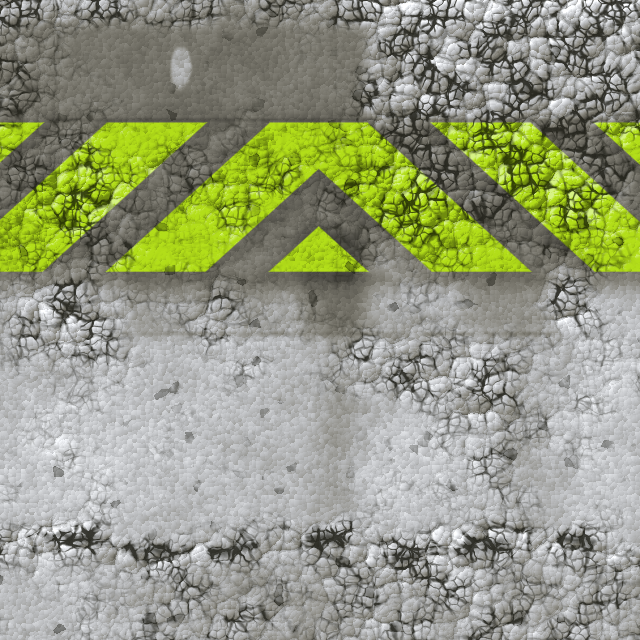
Reproduce this texture procedurally as a WebGL 2 fragment shader.

```glsl
#version 300 es
precision highp float;

uniform vec2 u_resolution;
out vec4 fragColor;

vec2 hash2(vec2 p) {
  vec3 q = fract(p.xyx * vec3(0.1031, 0.103, 0.0973));
  q += dot(q, q.yzx + 33.33);
  return fract((q.xx + q.yz) * q.zy);
}

// Cellular noise: distance to border, side light, random tone
vec3 stones(vec2 p) {
  vec2 cell = floor(p), nearest = vec2(0.0), id = cell;
  float f1 = 9.0, f2 = 9.0;
  for (int j = -1; j <= 1; j++)
    for (int i = -1; i <= 1; i++) {
      vec2 c = cell + vec2(i, j);
      vec2 offset = p - c - 0.1 - 0.8 * hash2(c + 40.0);
      float d = length(offset);
      if (d < f1) { f2 = f1; f1 = d; nearest = offset; id = c; }
      else f2 = min(f2, d);
    }
  return vec3(f2 - f1, dot(nearest, vec2(-0.6, 0.8)), hash2(id + 7.0).x);
}

// Layered sines, roughly -1 to 1
float waves(vec2 p) {
  float sum = 0.0, amp = 0.5;
  for (int i = 0; i < 5; i++) {
    sum += amp * sin(p.x + 1.7 * sin(p.y + float(i)));
    p = mat2(1.2, 1.5, -1.5, 1.2) * p + 2.3;
    amp *= 0.6;
  }
  return sum;
}

float blob(vec2 p, vec2 center, vec2 radius) {
  p = (p - center) / radius;
  return exp(-dot(p, p));
}

float box(vec2 p, vec2 lo, vec2 hi, float soft) {
  vec2 s = smoothstep(lo - soft, lo + soft, p) * (1.0 - smoothstep(hi - soft, hi + soft, p));
  return s.x * s.y;
}

// Signed distance to the chevron band
float chevrons(vec2 p) {
  float period = 0.2546;
  float s = abs(p.x - 0.498) + 1.1 * (p.y - 0.5755);
  float stripe = abs(mod(s + 0.5 * period, period) - 0.5 * period) - 0.078;
  return max(stripe * 0.67, abs(p.y - 0.692) - 0.1166);
}

void main() {
  vec2 uv = gl_FragCoord.xy / u_resolution;
  float broad = waves(uv * 9.0);
  float rough = waves(uv * 31.0 + 4.0);
  vec2 warped = uv + 0.006 * vec2(rough, waves(uv * 37.0 + 11.0));

  // Where the surface has broken into rubble
  float ledge = 0.145 + 0.013 * sin(uv.x * 17.0) + 0.012 * rough;
  float rubble = box(uv, vec2(0.57, 0.8), vec2(1.2), 0.03)
    + 0.8 * smoothstep(0.94, 0.98, uv.y)
    + 0.8 * blob(uv, vec2(0.02, 0.88), vec2(0.07, 0.1))
    + blob(uv, vec2(0.09, 0.49), vec2(0.1, 0.08))
    + 0.9 * blob(uv, vec2(0.1, 0.68), vec2(0.12, 0.1))
    + 0.8 * blob(uv, vec2(0.34, 0.52), vec2(0.04, 0.05))
    + 0.9 * blob(uv, vec2(0.63, 0.42), vec2(0.11, 0.06))
    + 0.75 * blob(uv, vec2(0.77, 0.37), vec2(0.07, 0.11))
    + 0.8 * blob(uv, vec2(0.88, 0.56), vec2(0.05, 0.1))
    + blob(uv, vec2(0.64, 0.69), vec2(0.12, 0.12))
    + blob(uv, vec2(0.85, 0.74), vec2(0.18, 0.09))
    + 0.65 * blob(uv, vec2(0.37, 0.72), vec2(0.12, 0.08))
    + 0.95 * exp(-pow((uv.y - ledge) / 0.03, 2.0))
    + 0.55 * (1.0 - smoothstep(0.08, 0.15, uv.y)) * smoothstep(0.1, 0.3, uv.x);
  rubble = clamp(rubble + 0.22 * broad + 0.2 * rough, 0.04, 1.0);

  // Stones, crevices and fine grain
  vec3 big = stones(warped * 34.0);
  vec3 small = stones(warped * 70.0 + 9.0);
  vec3 grain = stones(uv * 150.0);
  float patchy = smoothstep(-0.45, 0.4, waves(uv * 48.0 + 20.0));
  float crevice = rubble * (1.0 - smoothstep(0.02, 0.24, big.x)) * (0.35 + 0.65 * patchy);
  crevice += 0.85 * rubble * (1.0 - smoothstep(0.02, 0.28, small.x)) * patchy;
  crevice += 0.5 * smoothstep(0.93, 1.0, small.z) * patchy;
  crevice += 0.75 * exp(-pow((uv.y - ledge) / 0.008, 2.0)) * patchy;
  crevice = clamp(crevice, 0.0, 1.0);
  float relief = rubble * (0.5 * big.y + 0.35 * small.y + 0.3 * (big.z - 0.45))
    + 0.16 * (grain.z - 0.5) + 0.1 * grain.y + 0.05 * rough;

  // Slab tones, stains and seams
  float tone = mix(0.73, 0.47, smoothstep(0.52, 0.62, uv.y + 0.015 * broad));
  tone += 0.2 * box(uv, vec2(0.57, 0.81), vec2(1.2), 0.02);
  tone += 0.14 * smoothstep(0.94, 0.99, uv.y);
  tone += 0.07 * blob(uv, vec2(0.12, 0.28), vec2(0.2, 0.12));
  tone += 0.08 * blob(uv, vec2(0.64, 0.29), vec2(0.08, 0.09));
  tone += 0.06 * blob(uv, vec2(0.95, 0.3), vec2(0.08, 0.2));
  tone += 0.1 * box(uv, vec2(0.58, 0.5), vec2(0.72, 0.64), 0.03);
  tone -= 0.11 * box(uv, vec2(0.2, 0.48), vec2(0.86, 0.58), 0.02);
  tone -= 0.13 * box(uv, vec2(0.47, 0.47), vec2(0.57, 0.64), 0.02);
  tone -= 0.1 * blob(uv, vec2(0.53, 0.32), vec2(0.035, 0.2));
  tone -= 0.07 * blob(uv, vec2(0.82, 0.32), vec2(0.06, 0.17));
  tone -= 0.06 * (1.0 - smoothstep(0.08, 0.16, uv.y)) * smoothstep(0.1, 0.35, uv.x);
  tone += 0.035 * broad;
  tone -= 0.15 * box(uv, vec2(0.19, 0.476), vec2(0.87, 0.481), 0.004) * (0.5 + 0.5 * patchy);
  tone -= 0.14 * box(uv, vec2(0.08, 0.811), vec2(0.95, 0.814), 0.004);
  float fleck = length((uv - vec2(0.283, 0.896)) / vec2(0.019, 0.033)) + 0.2 * rough;
  tone += 0.22 * (1.0 - smoothstep(0.75, 1.1, fleck));

  // Concrete under the soft shadow of the band
  float band = chevrons(uv);
  tone *= 1.0 - 0.2 * (1.0 - smoothstep(-0.01, 0.045, chevrons(uv + vec2(0.0, 0.008))));
  tone *= 1.0 + 0.85 * relief;
  vec3 tint = mix(vec3(1.02, 1.0, 0.91), vec3(0.99, 1.0, 1.015), smoothstep(0.4, 0.78, tone));
  vec3 concrete = mix(tone * tint, vec3(0.13, 0.13, 0.1), 0.88 * crevice);

  // Lime paint worn by the same relief
  float wear = relief + 0.08 * broad;
  vec3 lime = mix(vec3(0.44, 0.55, 0.06), vec3(0.7, 0.87, 0.1), smoothstep(-0.3, 0.02, wear));
  lime = mix(lime, vec3(0.84, 0.95, 0.52), smoothstep(0.08, 0.34, wear));
  lime = mix(lime, vec3(0.14, 0.18, 0.02), 0.88 * crevice);

  float aa = 0.9 / u_resolution.y;
  fragColor = vec4(mix(concrete, lime, 1.0 - smoothstep(-aa, aa, band)), 1.0);
}
```
